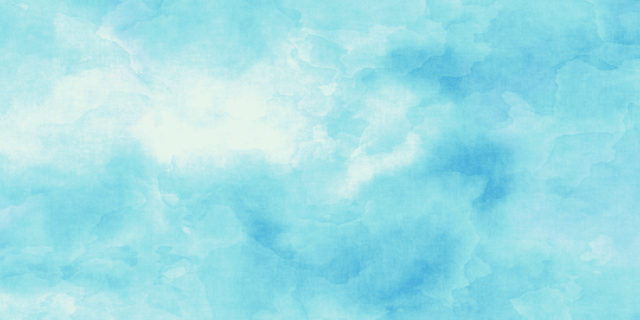
Reproduce this texture procedurally as a Shadertoy shader.

```glsl
// Aqua watercolour washes with cream openings, ragged drying edges and paper grain.

float hash(vec2 p) {
    vec3 q = fract(p.xyx * 0.1031);
    q += dot(q, q.yzx + 33.33);
    return fract((q.x + q.y) * q.z);
}

float noise(vec2 p) {
    vec2 i = floor(p), f = fract(p);
    f = f * f * (3.0 - 2.0 * f);
    return mix(mix(hash(i), hash(i + vec2(1, 0)), f.x),
               mix(hash(i + vec2(0, 1)), hash(i + vec2(1, 1)), f.x), f.y);
}

float fbm(vec2 p) {
    float sum = 0.0, amp = 0.5;
    for (int i = 0; i < 6; i++) {
        sum += amp * noise(p);
        p = mat2(1.6, 1.2, -1.2, 1.6) * p + 17.3;
        amp *= 0.5;
    }
    return sum;
}

// Soft elliptical pool of pigment or water
float pool(vec2 p, vec2 centre, vec2 radius) {
    vec2 q = (p - centre) / radius;
    return exp(-dot(q, q));
}

// Wash with a crisp ragged border that fades inward, plus a thin pigment rim
float wash(vec2 p, float seed) {
    float d = fbm(p * vec2(2.4, 3.6) + seed) - 0.52;
    float broken = smoothstep(0.4, 0.7, noise(p * 3.5 + seed * 1.7));
    float body = smoothstep(-0.004, 0.012, d) * exp(-max(d, 0.0) * 13.0);
    float rim = exp(-abs(d + 0.004) * 220.0);
    return broken * (body - 0.25 * rim);
}

// Tone 0 is deep aqua, tone 5 pale; one step beyond at either end
vec3 pigment(float tone) {
    const vec3 ramp[8] = vec3[8](
        vec3(0.31, 0.71, 0.86), vec3(0.40, 0.78, 0.87),
        vec3(0.49, 0.83, 0.89), vec3(0.56, 0.87, 0.90),
        vec3(0.64, 0.89, 0.91), vec3(0.73, 0.91, 0.92),
        vec3(0.84, 0.94, 0.93), vec3(0.90, 0.96, 0.92));
    float t = clamp(tone + 1.0, 0.0, 6.999);
    int i = int(t);
    return mix(ramp[i], ramp[i + 1], fract(t));
}

void mainImage(out vec4 fragColor, in vec2 fragCoord) {
    vec2 p = fragCoord / iResolution.y;
    vec2 bleed = vec2(fbm(p * 3.0 + 5.0), fbm(p * 3.0 + 41.0)) - 0.5;
    vec2 q = p + bleed * vec2(0.6, 0.4);

    // Broad composition: open water on the left, heavier pigment on the right
    float tone = 2.2 + 4.2 * (fbm(q * vec2(1.7, 2.6) + 8.0) - 0.49);
    tone += 3.5 * pool(q, vec2(0.62, 0.60), vec2(0.48, 0.20));
    tone += 2.9 * pool(q, vec2(0.08, 0.82), vec2(0.34, 0.22));
    tone += 1.0 * pool(q, vec2(0.90, 0.82), vec2(0.25, 0.12));
    tone += 2.2 * pool(q, vec2(1.25, 0.46), vec2(0.14, 0.07));
    tone += 0.8 * pool(q, vec2(1.82, 0.36), vec2(0.22, 0.14));
    tone -= 3.0 * pool(q, vec2(1.55, 0.43), vec2(0.26, 0.11));
    tone -= 1.9 * pool(q, vec2(1.33, 0.72), vec2(0.27, 0.14));
    tone -= 2.0 * pool(q, vec2(1.30, 0.20), vec2(0.30, 0.12));
    tone -= 1.7 * pool(q, vec2(0.25, 0.45), vec2(0.20, 0.08));
    tone -= 1.8 * pool(q, vec2(0.38, 0.95), vec2(0.15, 0.09));
    tone -= 1.3 * pool(q, vec2(1.95, 0.85), vec2(0.20, 0.30));

    // Ragged blooms of middle size
    tone += 4.2 * (fbm(q * vec2(5.0, 7.5) + 63.0) - 0.49);

    // Overlapping layers, alternately lifted and darkened
    for (int i = 0; i < 6; i++) {
        float lift = i % 2 == 0 ? 1.1 : -0.9;
        tone += lift * wash(p + bleed * 0.12, 11.0 + 23.7 * float(i));
    }

    // Pigment granulation and woven paper fibres
    tone += 1.2 * (fbm(p * 28.0) - 0.49);
    tone += 0.33 * (noise(p * vec2(150, 22)) + noise(p * vec2(22, 150)) - 1.0);
    tone += 0.6 * (noise(p * 190.0) - 0.5);

    // Faint lilac bloom where layers mix
    vec3 colour = pigment(tone);
    float lilac = smoothstep(0.6, 0.8, fbm(q * 3.0 + 90.0));
    colour += vec3(0.02, -0.01, 0.01) * lilac;
    fragColor = vec4(colour, 1.0);
}
```
